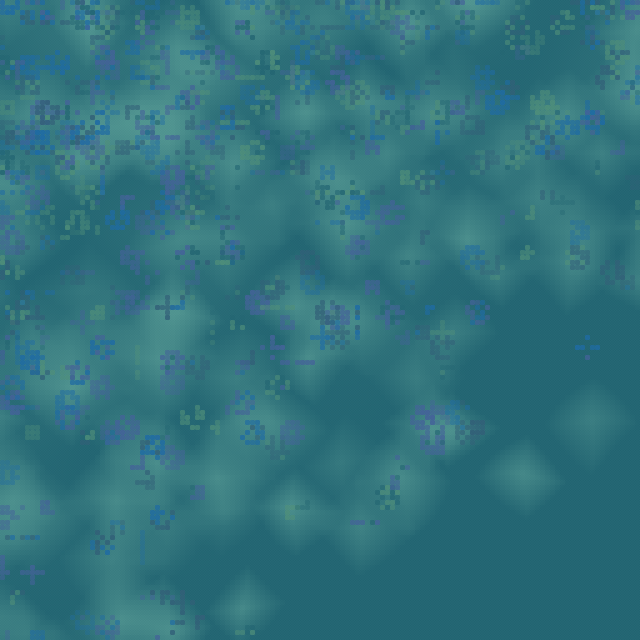
This background is drawn by a Shadertoy shader. Its source:

```glsl
// Teal mosaic meadow: soft diamond glows strewn with small blocky blossoms.

const float CELLS = 128.0;        // mosaic cells across the canvas
const float GLOW_SITES = 10.0;    // glow lattice cells across the canvas
const float GLOW_WARP = 0.22;     // bending of the glow outlines
const float TERRACING = 0.55;     // how far glows snap to the mosaic
const float STAMP_PITCH = 5.0;    // blossom spacing in mosaic cells
const int STAMP_LAYERS = 2;
const float PETAL_KEEP = 0.78;    // share of blossom cells that survive
const float WEAVE_COUNT = 256.0;
const float WEAVE_DEPTH = 0.012;

const vec3 DEEP_TEAL = vec3(0.140, 0.400, 0.450);
const vec3 PALE_TEAL = vec3(0.315, 0.580, 0.565);
const vec3 BLUE = vec3(0.120, 0.420, 0.640);
const vec3 VIOLET = vec3(0.265, 0.385, 0.600);
const vec3 SLATE = vec3(0.195, 0.375, 0.470);
const vec3 LEAF = vec3(0.310, 0.560, 0.475);

vec3 hash3(vec2 p) {
    vec3 q = fract(p.xyx * vec3(0.1031, 0.1030, 0.0973));
    q += dot(q, q.yxz + 33.33);
    return fract((q.xxy + q.yzz) * q.zyx);
}

float gradientNoise(vec2 p) {
    vec2 i = floor(p), f = p - i;
    vec2 u = f * f * f * (f * (f * 6.0 - 15.0) + 10.0);
    vec4 corner;
    for (int k = 0; k < 4; k++) {
        vec2 o = vec2(k & 1, k >> 1);
        float angle = 6.2832 * hash3(i + o + 71.0).x;
        corner[k] = dot(vec2(cos(angle), sin(angle)), f - o);
    }
    return mix(mix(corner.x, corner.y, u.x), mix(corner.z, corner.w, u.x), u.y);
}

// Position across the meadow: high at upper left, low at lower right
float slope(vec2 uv) {
    return uv.y - 0.6 * uv.x;
}

// Overlapping diamond glows on a jittered lattice
float glowAt(vec2 uv) {
    vec2 p = uv * GLOW_SITES;
    p += GLOW_WARP * vec2(gradientNoise(p * 0.9), gradientNoise(p * 0.9 + 37.0));
    vec2 base = floor(p);
    float shade = 1.0;
    for (int y = -1; y <= 1; y++)
    for (int x = -1; x <= 1; x++) {
        vec2 site = base + vec2(x, y);
        vec3 place = hash3(site + 11.0);
        vec3 trait = hash3(site + 53.0);
        vec2 center = site + place.xy;
        if (place.z > 0.95 * smoothstep(-0.5, 0.15, slope(center / GLOW_SITES))) continue;
        vec2 d = abs(p - center);
        float dist = mix(d.x + d.y, length(d), 0.3) / mix(0.65, 1.0, trait.x);
        shade *= 1.0 - mix(0.4, 0.95, trait.y) * max(1.0 - dist, 0.0);
    }
    return 1.0 - shade;
}

// Blossom outlines on whole-cell offsets: ring, cross, bar, corner, tuft
bool inStamp(vec2 q, float kind, float turn) {
    if (turn > 0.5) q = q.yx;
    vec2 a = abs(q);
    float r = length(q);
    if (kind < 0.38) return r > 0.8 && r < 2.6;
    if (kind < 0.52) return min(a.x, a.y) < 0.5 && max(a.x, a.y) < 2.5;
    if (kind < 0.66) return a.y < 0.5 && a.x < 3.5;
    if (kind < 0.76) return (q.x == -1.0 || q.y == 1.0) && max(a.x, a.y) < 2.0;
    return r < 1.9;
}

vec3 stampColor(float pick) {
    if (pick < 0.27) return VIOLET;
    if (pick < 0.49) return BLUE;
    if (pick < 0.71) return SLATE;
    if (pick < 0.90) return LEAF;
    return DEEP_TEAL;
}

// Coverage of one mosaic cell with slightly rounded corners
float cellMask(vec2 local, float pixel, float radius) {
    vec2 d = abs(local - 0.5) - 0.5 + radius;
    float dist = length(max(d, 0.0)) + min(max(d.x, d.y), 0.0) - radius;
    return clamp(0.5 - dist / pixel, 0.0, 1.0);
}

void mainImage(out vec4 fragColor, in vec2 fragCoord) {
    vec2 uv = fragCoord / iResolution.y;
    vec2 grid = uv * CELLS;
    vec2 cell = floor(grid);
    float pixel = CELLS / iResolution.y;

    // Ground with stepped glows and a broad haze
    float glow = glowAt(mix(grid, cell + 0.5, TERRACING) / CELLS);
    float haze = smoothstep(-0.2, 0.7, slope(uv)) * (0.12 + 0.35 * gradientNoise(uv * 5.0));
    vec3 color = mix(DEEP_TEAL, PALE_TEAL, clamp(glow + haze, 0.0, 1.0));

    // Blossoms, denser uphill and inside glows
    for (int layer = 0; layer < STAMP_LAYERS; layer++) {
        float seed = 131.0 * float(layer + 1);
        vec2 base = floor(cell / STAMP_PITCH);
        for (int y = -1; y <= 1; y++)
        for (int x = -1; x <= 1; x++) {
            vec2 site = base + vec2(x, y);
            vec3 place = hash3(site + seed);
            vec3 trait = hash3(site + seed + 400.0);
            vec2 center = floor((site + place.xy) * STAMP_PITCH);
            if (!inStamp(cell - center, trait.x, fract(trait.y * 17.0))) continue;
            vec2 spot = center / CELLS;
            float density = smoothstep(-0.4, 0.75, slope(spot));
            if (place.z > 0.4 * glowAt(spot) + 0.55 * density * density) continue;
            vec3 grain = hash3(cell + seed + 700.0 + 9.0 * place.xy);
            if (grain.x > PETAL_KEEP) continue;
            vec3 tint = stampColor(fract(trait.y + 0.16 * (grain.y - 0.5)));
            float opacity = mix(0.4, 0.9, trait.z) * mix(0.7, 1.0, grain.z);
            color = mix(color, tint, opacity * cellMask(grid - cell, pixel, 0.3));
        }
    }

    // Fine woven dots
    vec2 weave = sin(6.2832 * WEAVE_COUNT * uv);
    color += WEAVE_DEPTH * weave.x * weave.y;
    fragColor = vec4(color, 1.0);
}
```
